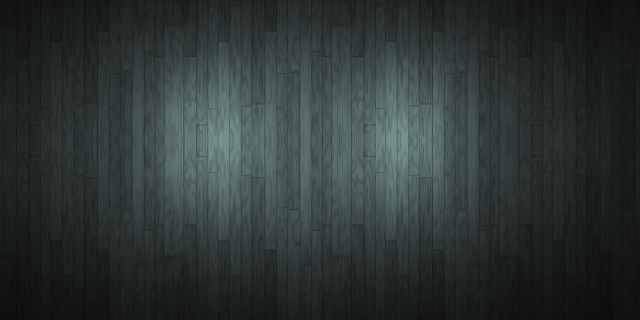
A WebGL 1 fragment shader for this texture:

```glsl
precision highp float;

uniform vec2 u_resolution;

// Lengths are in canvas heights
const float TILE_WIDTH = 0.5234;
const float TILE_START = 0.484;
const float MIRROR_Y = 0.56;
const float SEAM_WIDTH = 0.0035;
const float SEAM_DEPTH = 0.2;
const float PLANK_CONTRAST = 0.2;
const float RING_CONTRAST = 0.13;
const float FIBRE_CONTRAST = 0.26;

const vec2 ROOM_CENTER = vec2(0.94, 0.55);
const vec2 ROOM_RADIUS = vec2(0.80, 0.42);
const vec2 LAMP_LEFT = vec2(0.638, 0.57);
const vec2 LAMP_RIGHT = vec2(1.276, 0.57);
const vec2 LAMP_RADIUS = vec2(0.16, 0.23);
const float AMBIENT = 0.05;
const float ROOM_LIGHT = 0.33;
const float LAMP_LIGHT = 0.17;
const vec3 WOOD_TINT = vec3(0.79, 1.0, 0.97);
const vec3 SHADOW_TINT = vec3(0.012, 0.0, 0.006);

// Left edges of the planks in a tile, and joint distances from the mirror line
const mat4 PLANK_EDGES = mat4(
  0.0, 0.055, 0.173, 0.248,
  0.317, 0.376, 0.446, 0.515,
  0.579, 0.658, 0.728, 0.792,
  0.866, 0.936, 1.0, 1.0);
const mat4 PLANK_JOINTS = mat4(
  0.263, 0.36, 0.263, 0.05,
  0.10, 0.31, 0.42, 0.109,
  0.115, 0.34, 0.21, 0.215,
  0.39, 0.28, 0.5, 0.5);

float hash(vec2 p) {
  return fract(sin(dot(p, vec2(127.1, 311.7))) * 4375.85);
}

float noise(vec2 p) {
  vec2 i = floor(p);
  vec2 f = fract(p);
  f = f * f * (3.0 - 2.0 * f);
  return mix(mix(hash(i), hash(i + vec2(1.0, 0.0)), f.x),
             mix(hash(i + vec2(0.0, 1.0)), hash(i + vec2(1.0, 1.0)), f.x), f.y);
}

float glow(vec2 p, vec2 center, vec2 radius) {
  vec2 d = (p - center) / radius;
  return exp(-dot(d, d));
}

// Growth rings: dark contour lines of a stretched height field
float rings(vec2 p, float seed) {
  float height = noise(p * vec2(34.0, 5.0) + seed * 17.3);
  height += 0.12 * noise(p * vec2(90.0, 22.0) + seed * 5.1);
  float wave = 0.5 + 0.5 * sin(height * 42.0);
  return wave * wave * wave;
}

float fibres(vec2 p, float seed) {
  float coarse = noise(p * vec2(70.0, 6.0) + seed * 9.7);
  float fine = noise(p * vec2(190.0, 32.0) + seed * 3.9);
  return 0.45 * coarse + 0.55 * fine - 0.5;
}

float woodShade(vec2 p, float pixel) {
  float x = fract((p.x - TILE_START) / TILE_WIDTH);
  float y = abs(p.y - MIRROR_Y);

  // Find the plank under this point
  float left = 0.0;
  float right = 1.0;
  float joint = 0.5;
  float plank = 0.0;
  for (int j = 0; j < 4; j++) {
    for (int k = 0; k < 4; k++) {
      float edge = PLANK_EDGES[j][k];
      if (edge <= x) {
        left = edge;
        joint = PLANK_JOINTS[j][k];
        plank += 1.0;
      } else {
        right = min(right, edge);
      }
    }
  }

  // Tone of each board
  float beyond = smoothstep(-0.5 * pixel, 0.5 * pixel, y - joint);
  float tone = mix(hash(vec2(plank, 3.0)), hash(vec2(plank, 8.0)) - 0.25, beyond);
  float seed = plank + 20.0 * step(joint, y);

  // Grain and seams
  vec2 q = vec2(x * TILE_WIDTH, y);
  float shade = 1.0 + PLANK_CONTRAST * (tone - 0.45);
  shade += FIBRE_CONTRAST * fibres(q, seed);
  shade -= RING_CONTRAST * (rings(q, seed) - 0.3);
  float sideGap = min(x - left, right - x) * TILE_WIDTH;
  float gap = min(sideGap, abs(y - joint));
  shade *= 1.0 - SEAM_DEPTH * (1.0 - smoothstep(0.0, max(SEAM_WIDTH, pixel), gap));
  return shade;
}

void main() {
  vec2 p = gl_FragCoord.xy / u_resolution.y;
  float pixel = 1.0 / u_resolution.y;

  float light = AMBIENT + ROOM_LIGHT * glow(p, ROOM_CENTER, ROOM_RADIUS);
  light += LAMP_LIGHT * glow(p, LAMP_LEFT, LAMP_RADIUS);
  light += LAMP_LIGHT * glow(p, LAMP_RIGHT, LAMP_RADIUS);

  vec3 color = WOOD_TINT * light * woodShade(p, pixel) + SHADOW_TINT;
  gl_FragColor = vec4(color, 1.0);
}
```
